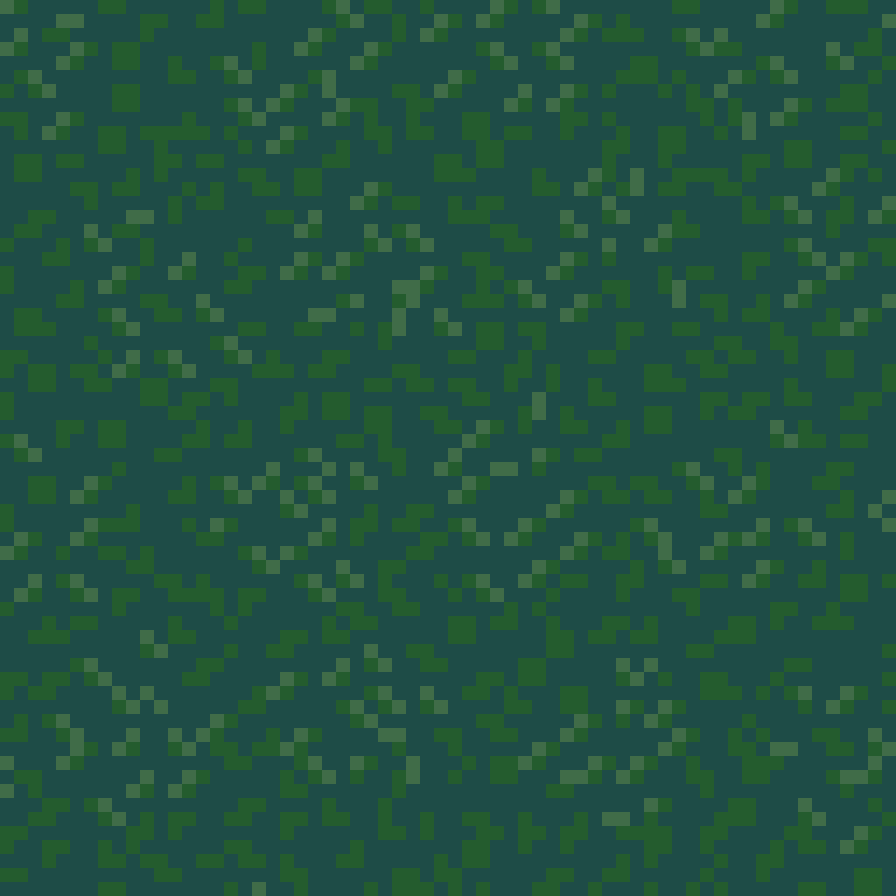
Reproduce this texture procedurally as a WebGL 1 fragment shader.

```glsl
precision highp float;
uniform vec2 u_resolution;

const vec3 TEAL = vec3(0.118, 0.298, 0.278);
const vec3 GREEN = vec3(0.141, 0.361, 0.180);
const vec3 HIGHLIGHT = vec3(0.252, 0.424, 0.284);
const float CELLS_ACROSS = 64.0;
const vec2 STEP_U = vec2(3.0, 1.0);    // lattice of tufts, in cells
const vec2 STEP_V = vec2(-1.0, 3.0);
const float PATCH_PITCH = 17.0;        // spacing of lit patches, in cells
const float PATCH_RADIUS = 0.36;       // in patch pitches
const float PATCH_JITTER = 0.24;
const float LIT_CHANCE = 0.86;
const float BAR_LIGHT_CHANCE = 0.14;
const float UPRIGHT_CHANCE = 0.35;
const float LONG_CHANCE = 0.2;
const float SHORT_TOP_CHANCE = 0.28;
const float STAIR_CHANCE = 0.8;
const float TOUCH_CHANCE = 0.2;

vec4 hash4(vec2 p) {
  vec4 h = fract(p.xyxy * vec4(0.1031, 0.1030, 0.0973, 0.1099));
  h += dot(h, h.wzxy + 33.33);
  return fract((h.xxyz + h.yzzw) * h.zywx);
}

// Round patches on a jittered brick grid
bool inPatch(vec2 cell) {
  vec2 g = cell / PATCH_PITCH;
  g.x += 0.5 * mod(floor(g.y), 2.0);
  vec2 centre = 0.5 + PATCH_JITTER * (hash4(floor(g) + 19.0).xy - 0.5);
  return distance(fract(g), centre) < PATCH_RADIUS;
}

// Two stacked bars forming a small stair: x = priority (0 outside), y = light
vec2 tuft(vec2 cell, vec2 index) {
  vec4 place = hash4(index);
  vec4 form = hash4(index + 71.0);
  vec2 origin = index.x * STEP_U + index.y * STEP_V;
  vec2 q = cell - origin - floor(2.0 * place.xy);
  if (min(q.x, q.y) < -0.5 || max(q.x, q.y) > 2.5) return vec2(0.0);

  bool lit = form.x < LIT_CHANCE && inPatch(origin);
  bool barLight = form.y < BAR_LIGHT_CHANCE;
  if (place.z < UPRIGHT_CHANCE && (!lit || barLight)) q = q.yx;
  if (place.w < 0.5) q.x = 2.0 - q.x;

  float lower = !lit && form.z < LONG_CHANCE ? 3.0 : 2.0;
  float upper = form.w < SHORT_TOP_CHANCE && !(lit && barLight) ? 1.0 : 2.0;
  float shift = lit || fract(form.z * 7.0) < STAIR_CHANCE ? 1.0 : 0.0;
  bool inLower = q.y < 0.5 && q.x < lower - 0.5;
  bool inUpper = abs(q.y - 1.0) < 0.5 && q.x > shift - 0.5
              && q.x < shift + upper - 0.5;
  if (!inLower && !inUpper) return vec2(0.0);

  bool bright = barLight ? inUpper : abs(q.x - q.y) < 0.5;
  float priority = 0.01 + fract(form.x * 13.0 + place.x);
  return lit ? vec2(priority + 1.0, bright ? 1.0 : 0.0) : vec2(priority, 0.0);
}

// Strongest tuft that covers a cell
vec2 owner(vec2 cell) {
  vec2 base = floor(vec2(dot(cell, STEP_U), dot(cell, STEP_V))
                    / dot(STEP_U, STEP_U));
  vec2 best = vec2(0.0);
  for (int j = -1; j <= 1; j++) {
    for (int i = -2; i <= 0; i++) {
      vec2 t = tuft(cell, base + vec2(float(i), float(j)));
      if (t.x > best.x) best = t;
    }
  }
  return best;
}

// A cell gives way to stronger neighbours, which keeps gaps between tufts
vec3 cellColor(vec2 cell) {
  vec2 own = owner(cell);
  if (own.x <= 0.0) return TEAL;
  if (hash4(cell + 137.0).x > TOUCH_CHANCE) {
    vec2 side = vec2(1.0, 0.0);
    for (int k = 0; k < 4; k++) {
      if (owner(cell + side).x > own.x + 0.00001) return TEAL;
      side = vec2(-side.y, side.x);
    }
  }
  return mix(GREEN, HIGHLIGHT, own.y);
}

void main() {
  // Four samples per pixel smooth the cell edges
  vec3 color = vec3(0.0);
  for (int j = 0; j < 2; j++) {
    for (int i = 0; i < 2; i++) {
      vec2 offset = 0.5 * vec2(float(i), float(j)) - 0.25;
      vec2 uv = (gl_FragCoord.xy + offset) / u_resolution;
      color += 0.25 * cellColor(floor(uv * CELLS_ACROSS));
    }
  }
  gl_FragColor = vec4(color, 1.0);
}
```
